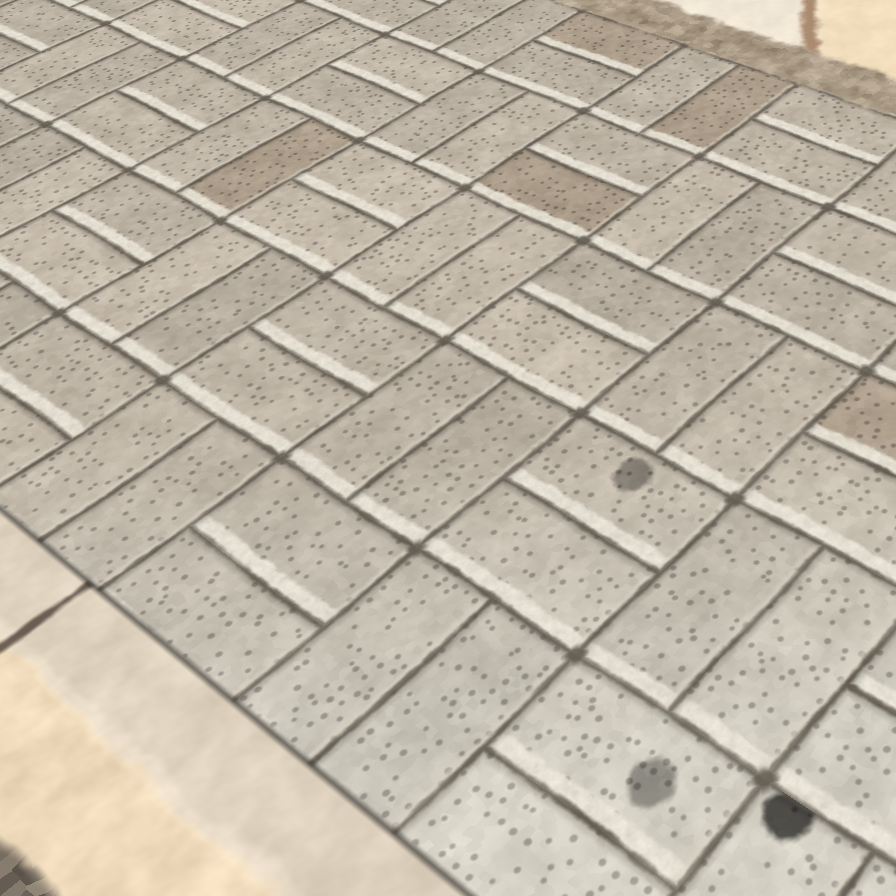
Give the GLSL for this texture, as a WebGL 1 fragment shader.

```glsl
precision highp float;
uniform vec2 u_resolution;

float hash(vec2 p) {
  return fract(sin(dot(p, vec2(127.1, 311.7))) * 4375.85);
}

// Cellular noise: x is the distance to the nearest seed, y a random value of it
vec2 cells(vec2 p) {
  vec2 base = floor(p), best = vec2(9.0, 0.0);
  for (int j = -1; j <= 1; j++) {
    for (int i = -1; i <= 1; i++) {
      vec2 c = base + vec2(float(i), float(j));
      float r = hash(c);
      float d = length(c + 0.15 + 0.7 * vec2(r, hash(c + 37.0)) - p);
      if (d < best.x) best = vec2(d, fract(r * 17.3));
    }
  }
  return best;
}

// Layered sines, roughly -1 to 1
float waves(vec2 p) {
  float sum = 0.0, amp = 0.5;
  for (int i = 0; i < 4; i++) {
    p = mat2(0.8, 0.6, -0.6, 0.8) * p * 1.8 + 1.7;
    sum += amp * sin(p.x + 1.3 * sin(p.y)) * cos(p.y * 0.8 + sin(p.x * 0.7));
    amp *= 0.65;
  }
  return sum;
}

float below(float edge, float x, float soft) {
  return 1.0 - smoothstep(edge - soft, edge + soft, x);
}

vec3 paving(vec2 uv, float depth, float aa) {
  // Basket weave: pairs of bricks turn with every block
  vec2 block = floor(uv);
  vec2 split = mod(block.x + block.y, 2.0) < 0.5 ? vec2(2.0, 1.0) : vec2(1.0, 2.0);
  vec2 id = floor(uv * split) / split;
  vec2 low = fract(uv * split) / split, high = 1.0 / split - low;
  float tone = hash(id * 2.0 + 5.0);

  vec3 col = mix(vec3(0.75, 0.71, 0.65), vec3(0.82, 0.805, 0.755), smoothstep(0.7, 0.95, depth));
  col *= 0.95 + 0.1 * tone;
  col *= mix(vec3(1.0), vec3(0.87, 0.84, 0.81), step(0.91, tone));
  col += 0.045 * waves(uv * 5.0 + tone * 9.0) + 0.04 * (cells(uv * 24.0).y - 0.5);

  // Pits
  vec2 pit = cells(uv * 15.0 + 3.0);
  col *= 1.0 - 0.25 * step(0.45, pit.y) * below(0.1 + 0.12 * pit.y, pit.x, 0.1);

  // Round stains, the last one almost black
  for (int i = 0; i < 3; i++) {
    float k = float(i);
    vec2 center = vec2(3.5, 0.85) + k * (vec2(1.47, -1.75) - k * vec2(0.32, -0.646));
    float spot = below(0.095, length(uv - center) + 0.015 * waves(uv * 12.0), 0.02);
    col = mix(col, col * (k > 1.5 ? 0.36 : 0.67), spot);
  }

  // Pale bevel on the near side, thin highlight on the right, soft shade at the far side
  float chip = 0.012 * waves(uv * 14.0);
  float bevel = below(0.085 + chip, low.y, 0.01 + aa);
  col = mix(col, vec3(0.91, 0.89, 0.84) + 0.05 * waves(uv * 25.0), bevel * 0.9);
  col = mix(col, vec3(0.86, 0.83, 0.77), 0.55 * below(0.04 + chip, high.x, 0.01 + aa));
  col *= 1.0 - 0.15 * below(0.035, min(high.y, low.x), 0.02);

  // Joints, deepest at the corners of the blocks
  float gap = min(min(low.x, high.x), min(low.y, high.y));
  float joint = below(0.014 + 0.6 * chip, gap, 0.009 + aa);
  float corner = below(0.042 + chip, length(fract(uv + 0.5) - 0.5), 0.02);
  return mix(col, vec3(0.36, 0.33, 0.29), max(joint * (0.76 + 0.2 * waves(uv * 4.0)), corner * 0.85));
}

vec3 nearCurb(vec2 uv, float rough, float aa) {
  vec3 top = vec3(0.87, 0.82, 0.745) + 0.05 * rough;
  vec3 face = vec3(0.94, 0.86, 0.74) + 0.06 * rough;
  float edge = uv.y + 0.04 * waves(uv * 4.0);
  vec3 col = mix(top, face, below(-1.32, edge, 0.025));
  col += 0.05 * below(0.035, abs(edge + 1.3), 0.025);
  float seam = abs(mod(uv.x + 0.07, 4.0) - 2.0) + 0.015 * rough;
  col = mix(col, vec3(0.34, 0.29, 0.25), 0.85 * below(0.025, seam, 0.015 + aa));
  vec3 gravel = vec3(0.5, 0.46, 0.41) * (0.7 + 0.5 * cells(uv * 16.0).y);
  return mix(col, gravel, below(-1.78, edge, 0.03));
}

vec3 farCurb(vec2 p, vec2 uv, float rough) {
  vec3 dirt = vec3(0.67, 0.61, 0.53) + 0.1 * rough + 0.1 * (cells(uv * 16.0).y - 0.5);
  vec3 stone = mix(vec3(0.95, 0.91, 0.84), vec3(0.95, 0.87, 0.74), smoothstep(0.89, 0.93, p.x));
  stone += 0.03 * rough;
  stone = mix(stone, vec3(0.6, 0.46, 0.35), 0.8 * below(0.008, abs(p.x - 0.903 + 0.006 * rough), 0.006));
  return mix(stone, dirt, below(4.38, uv.y + 0.04 * rough, 0.04));
}

void main() {
  vec2 p = gl_FragCoord.xy / u_resolution;

  // Perspective: canvas to ground, one unit per block
  float depth = 1.0 + 0.0329 * p.x - 0.537 * p.y;
  vec2 uv = vec2(3.0023 + 2.8375 * p.x - 4.9066 * p.y,
                 1.7933 * p.x + 2.7122 * p.y - 1.8873) / depth;
  float aa = 2.5 / (depth * u_resolution.y);
  float rough = waves(uv * 6.0);

  vec3 col = paving(uv + 0.006 * sin(uv.yx * 5.0 + 1.0), depth, aa);
  col = mix(col, nearCurb(uv, rough, aa), below(-0.93, uv.y, 0.01 + aa));
  col *= 1.0 - 0.5 * below(0.012, abs(uv.y + 0.93), 0.012 + aa);
  col = mix(farCurb(p, uv, rough), col, below(4.0, uv.y + 0.03 * rough, 0.02 + aa));
  gl_FragColor = vec4(clamp(col, 0.0, 1.0), 1.0);
}
```
